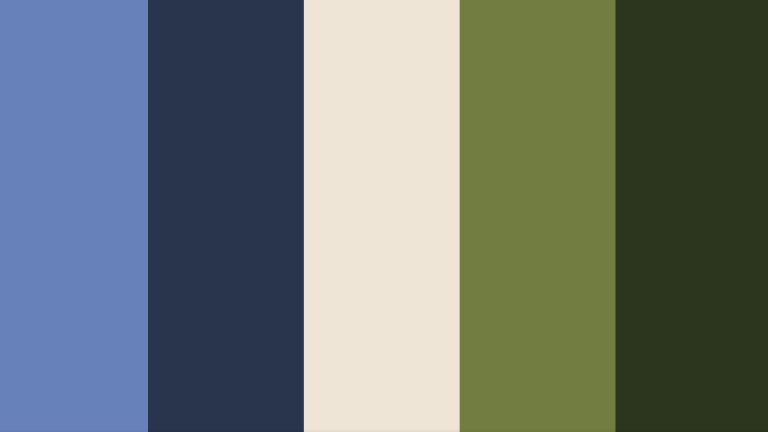
Give the GLSL for this background, as a Shadertoy shader.

```glsl
#define FIRST_EDGE 0.1927
#define BAND_WIDTH 0.2029
#define BAND_COUNT 5
#define FOOT_HEIGHT 0.008
#define FOOT_SHADE 0.04

const vec3 PALETTE[BAND_COUNT] = vec3[BAND_COUNT](
    vec3(0.402, 0.507, 0.729),  // blue
    vec3(0.160, 0.204, 0.302),  // navy
    vec3(0.938, 0.898, 0.841),  // cream
    vec3(0.447, 0.494, 0.253),  // olive
    vec3(0.172, 0.208, 0.114)   // dark green
);

// Vertical bands, each laid over the one to its left
vec3 stripes(float x, float pixelWidth) {
    vec3 color = PALETTE[0];
    for (int i = 1; i < BAND_COUNT; i++) {
        float edge = FIRST_EDGE + float(i - 1) * BAND_WIDTH;
        float coverage = clamp((x - edge) / pixelWidth + 0.5, 0.0, 1.0);
        color = mix(color, PALETTE[i], coverage);
    }
    return color;
}

void mainImage(out vec4 fragColor, in vec2 fragCoord) {
    vec2 uv = fragCoord / iResolution.xy;
    vec3 color = stripes(uv.x, 1.0 / iResolution.x);

    // Faint shade along the bottom
    color *= 1.0 - FOOT_SHADE * (1.0 - smoothstep(0.0, FOOT_HEIGHT, uv.y));

    fragColor = vec4(color, 1.0);
}
```
